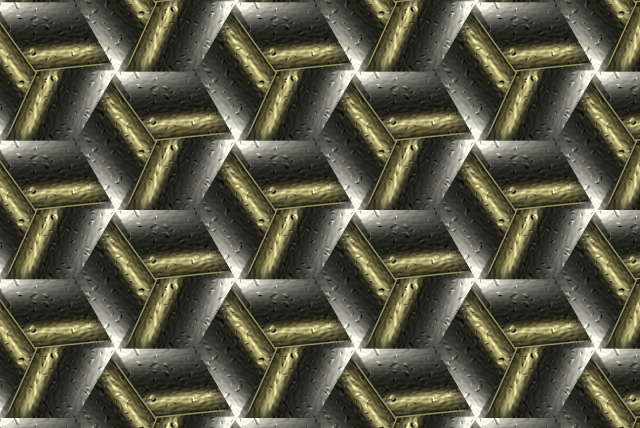
Reproduce this pattern procedurally as a WebGL 1 fragment shader.

```glsl
precision highp float;
// Hexagons of dark steel, each split into three rhombs by a tilted golden rim.
// A cell is folded to one rhomb by 120 degree turns; every rhomb carries a rounded
// gold bar, a white sheen on its outer edge, and embossed wrinkles and droplets.

uniform vec2 u_resolution;

const float SIDES_ACROSS = 8.0;           // hexagon sides per canvas width
const vec2 CENTRE = vec2(1.95, 3.59);     // centre of one hexagon, in sides
const vec2 PERIOD = vec2(3.0, 1.7320508);
const float THIRD = 2.0943951;            // 120 degrees
const float TILT = 0.1;                   // lean of the rims

vec2 turn(vec2 p, float angle) {
  float c = cos(angle), s = sin(angle);
  return vec2(c * p.x - s * p.y, s * p.x + c * p.y);
}

vec2 hash2(vec2 p) {
  vec3 h = fract(vec3(p.xyx) * vec3(0.1031, 0.1030, 0.0973));
  h += dot(h, h.yzx + 33.33);
  return fract((h.xx + h.yz) * h.zy);
}

float cornerSlope(vec2 cell, vec2 offset) {
  return dot(hash2(cell) * 2.0 - 1.0, offset);
}

float gradientNoise(vec2 p) {
  vec2 i = floor(p), f = fract(p);
  vec2 u = f * f * f * (f * (f * 6.0 - 15.0) + 10.0);
  vec2 e = vec2(1.0, 0.0);
  return mix(mix(cornerSlope(i, f), cornerSlope(i + e, f - e), u.x),
             mix(cornerSlope(i + e.yx, f - e.yx), cornerSlope(i + 1.0, f - 1.0), u.x), u.y);
}

// Relief of a ring: lit on one side, shaded on the other.
float embossedRing(vec2 d, float radius) {
  float len = length(d);
  float ring = 1.0 - smoothstep(0.1, 0.5, abs(len / radius - 0.8));
  return ring * dot(d, vec2(-0.5, 0.86)) / max(len, 0.001);
}

// Scattered oval droplets, at most one per grid cell.
float droplets(vec2 p, float size, float density, float seed) {
  vec2 g = p / size + seed;
  vec2 cell = floor(g);
  vec2 h = hash2(cell + 40.0), k = hash2(cell + 91.0);
  vec2 d = turn(fract(g) - mix(vec2(0.3), vec2(0.7), h), k.x * 3.0);
  return embossedRing(d * vec2(1.0, 1.9), mix(0.16, 0.3, k.y)) * step(hash2(cell + 7.0).x, density);
}

// Offset from the nearest hexagon centre.
vec2 hexOffset(vec2 p) {
  vec2 a = mod(p + 0.5 * PERIOD, PERIOD) - 0.5 * PERIOD;
  vec2 b = mod(p, PERIOD) - 0.5 * PERIOD;
  return dot(a, a) < dot(b, b) ? a : b;
}

// Steel face: white on the outer edge, strongest at the star corners.
vec3 steel(vec2 r) {
  float depth = r.y / 0.8660254;
  float along = r.x + 0.5 * depth;
  float inside = smoothstep(-0.03, 0.0, along);   // dims the sliver behind the rim
  along = clamp(along, 0.0, 1.0);
  float sheen = pow(smoothstep(0.38, 1.03, depth), 2.1) * mix(1.0, 0.22, along);
  float star = 1.1 * exp(-15.0 * length(r - vec2(1.0, 0.0)))
             + 0.6 * exp(-8.0 * length(r - vec2(-0.5, 0.8660254)));
  float light = sheen * mix(0.25, 1.0, inside) + star;
  return mix(vec3(0.12, 0.12, 0.10), vec3(0.98, 0.98, 0.92), clamp(light, 0.0, 1.0));
}

// Gold bar: olive flanks around a bright, slightly wavy ridge.
vec3 goldBar(float height, float wave) {
  float ridge = (height - 0.205 - 0.04 * wave) / 0.062;
  float glint = exp(-ridge * ridge);
  float flank = smoothstep(0.40, 0.18, height) * mix(0.6, 1.0, smoothstep(0.02, 0.16, height));
  return mix(vec3(0.11, 0.10, 0.07), vec3(0.37, 0.35, 0.21), flank)
       + vec3(0.43, 0.42, 0.32) * glint;
}

vec3 pattern(vec2 p) {
  vec2 q = hexOffset(p - CENTRE);
  float sector = floor(mod(atan(q.y, q.x) - TILT, 3.0 * THIRD) / THIRD);
  vec2 r = turn(q, -sector * THIRD);      // rhomb frame
  vec2 t = turn(r, -TILT);                // rim frame: x along, y above the rim
  float seed = sector * 17.0;

  // Bar laid over the steel
  float wave = gradientNoise(t * vec2(5.0, 9.0) + seed);
  float start = smoothstep(-0.06, 0.1, r.x + 0.57735 * r.y);
  float cover = smoothstep(0.42, 0.28, t.y + 0.04 * wave) * mix(0.4, 1.0, start);
  cover *= 1.0 - 0.75 * smoothstep(0.72, 1.0, t.x + 0.5 * t.y);
  vec3 color = mix(steel(r), goldBar(t.y, wave), cover);

  // Wrinkles and droplets
  vec2 w = t * vec2(13.0, 27.0) + seed;
  float wrinkle = gradientNoise(w) - gradientNoise(w + vec2(0.25, -0.45));
  float relief = wrinkle * mix(0.3, 0.75, smoothstep(0.55, 0.25, t.y));
  relief += 0.9 * droplets(t, 0.105, 0.5, seed + 3.0);
  relief += 0.8 * droplets(t + 0.37, 0.16, 0.4, seed + 60.0);
  relief += 1.5 * embossedRing((t - vec2(-0.015, 0.245)) * vec2(1.0, 0.8), 0.036);
  color += relief * (0.13 + 0.5 * color) * vec3(1.0, 0.99, 0.86);

  // Raised rim with a dark groove above it
  float reach = 1.0 - smoothstep(0.82, 0.95, t.x);
  float groove = smoothstep(0.05, 0.025, t.y) * reach;
  float rim = smoothstep(0.024, 0.012, t.y) * reach;
  color *= 1.0 - 0.5 * groove;
  return mix(color, vec3(0.64, 0.62, 0.40), rim * 0.9);
}

void main() {
  // Nine samples per pixel smooth every edge
  vec3 sum = vec3(0.0);
  for (int i = 0; i < 3; i++) {
    for (int j = 0; j < 3; j++) {
      vec2 jitter = (vec2(float(i), float(j)) - 1.0) / 3.0;
      sum += clamp(pattern((gl_FragCoord.xy + jitter) * SIDES_ACROSS / u_resolution.x), 0.0, 1.0);
    }
  }
  gl_FragColor = vec4(sum / 9.0, 1.0);
}
```
